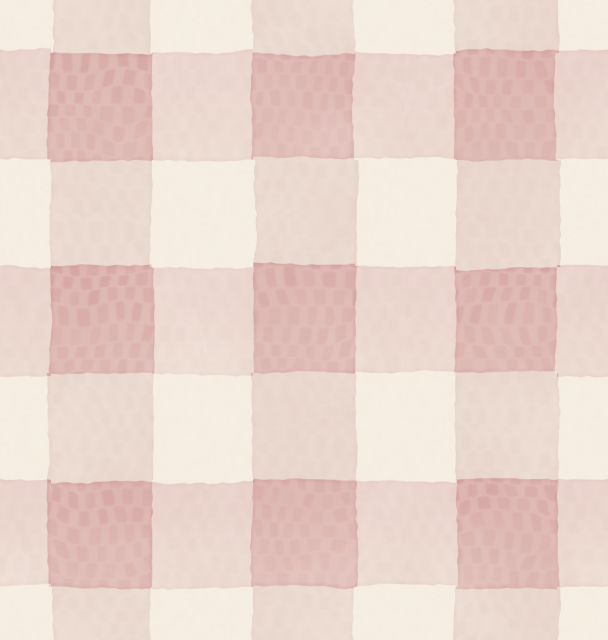
A WebGL 1 fragment shader for this pattern:

```glsl
precision highp float;
// Hand-painted gingham: three pink wash bands each way over cream paper.
// Bands are wobbly distance fields; their crossings carry staggered brush dabs.
// All noise and hashes wrap at the canvas edge, so the cloth tiles.
uniform vec2 u_resolution;

float hash(vec2 p) {
  vec3 q = fract(vec3(p.xyx) * vec3(0.1031, 0.1030, 0.0973));
  q += dot(q, q.yzx + 33.33);
  return fract((q.x + q.y) * q.z);
}

// Value noise over uv in 0..1, wrapping after "cells" lattice steps.
float noise(vec2 uv, vec2 cells, float seed) {
  vec2 p = uv * cells;
  vec2 i = floor(p);
  vec2 f = p - i;
  f = f * f * (3.0 - 2.0 * f);
  vec2 a = mod(i, cells) + seed;
  vec2 b = mod(i + 1.0, cells) + seed;
  return mix(mix(hash(a), hash(vec2(b.x, a.y)), f.x),
             mix(hash(vec2(a.x, b.y)), hash(b), f.x), f.y);
}

// Signed depth inside a band, in repeats; each painted block shifts its edges.
float bandDepth(float across, float along, vec2 uv, float seed) {
  vec2 block = mod(vec2(floor(across * 2.0), floor(along * 2.0 + 0.5)), 6.0);
  float shift = (hash(block + seed) - 0.5) * 0.026;
  float wave = (noise(uv, vec2(14.0), seed) - 0.5) * 0.020;
  float bristle = (noise(uv, vec2(90.0), seed + 7.0) - 0.5) * 0.009;
  return 0.252 - abs(fract(across) - 0.5) + shift + wave + bristle;
}

// Pigment gathered in a thin line just inside an edge.
float rim(float depth) {
  return smoothstep(-0.004, 0.004, depth) * (1.0 - smoothstep(0.004, 0.022, depth));
}

// Staggered upright brush dabs, 33 columns by 38 rows.
float dabs(vec2 uv, vec2 tile, float softness) {
  vec2 bend = vec2(noise(uv, vec2(12.0), 51.0), noise(uv, vec2(15.0), 63.0)) - 0.5;
  vec2 q = uv * vec2(33.0, 38.0) + bend * vec2(0.8, 0.9);
  q += vec2(hash(tile + 71.0), hash(tile + 83.0));
  float row = mod(floor(q.y), 38.0);
  q.x += 0.5 * mod(row, 2.0) + (hash(vec2(row, 5.0)) - 0.5) * 0.25;
  vec2 cell = mod(floor(q), vec2(33.0, 38.0)) + tile * 3.0;
  vec2 f = fract(q) - 0.5;
  f.x += f.y * (hash(cell + 19.0) - 0.5) * 0.3;
  vec2 size = vec2(0.23 + 0.09 * hash(cell + 29.0), 0.44);
  float d = length(max(abs(f) - size + 0.14, 0.0)) - 0.14;
  return (1.0 - smoothstep(-softness, softness, d)) * (0.5 + 0.5 * hash(cell));
}

void main() {
  vec2 uv = gl_FragCoord.xy / u_resolution;
  vec2 p = uv * 3.0;
  vec2 tile = mod(floor(p), 3.0);
  float aa = max(0.004, 2.2 / min(u_resolution.x, u_resolution.y));

  // Band coverage
  float depthV = bandDepth(p.x, p.y, uv, 11.0);
  float depthH = bandDepth(p.y, p.x, uv, 37.0);
  float v = smoothstep(-aa, aa, depthV);
  float h = smoothstep(-aa, aa, depthH);
  float crossing = v * h;

  // Wash tones: each stroke is pinker at its top and drifts with the paint
  float top = smoothstep(0.25, 0.75, fract(p.y));
  float cloud = noise(uv, vec2(9.0), 91.0) - 0.5;
  float mottle = noise(uv, vec2(33.0, 38.0), 23.0) - 0.5;
  float tileTone = hash(tile + 43.0);
  vec3 cream = vec3(0.962, 0.932, 0.884);
  vec3 upright = vec3(0.917, 0.849, 0.812);
  vec3 level = mix(vec3(0.926, 0.859, 0.822), vec3(0.917, 0.831, 0.802), top);
  vec3 deep = mix(vec3(0.885, 0.752, 0.730), vec3(0.872, 0.722, 0.705), top);
  deep -= vec3(0.010, 0.022, 0.020) * (tileTone - 0.5);
  vec3 color = mix(mix(cream, upright, v), mix(level, deep, v), h);

  // Brush dabs: crisp in the crossings, faint and blurred elsewhere
  float painted = max(v, h);
  float dab = dabs(uv, tile, mix(0.26, 0.10, crossing));
  float strength = (0.55 + 0.45 * tileTone) * (0.65 + 0.45 * top);
  color -= vec3(0.034, 0.064, 0.056) * dab * strength * crossing;
  color += vec3(0.012, 0.018, 0.017) * (0.4 - dab) * (painted - crossing);
  color -= vec3(0.012, 0.024, 0.022) * (cloud + 0.5 * mottle) * painted;

  // Gathered pigment along the edges, broken by noise
  float broken = 0.3 + 0.7 * noise(uv, vec2(24.0), 57.0);
  float edge = rim(depthV) * mix(0.45, 1.0, h) + rim(depthH) * mix(0.55, 1.0, v);
  color -= vec3(0.020, 0.042, 0.036) * edge * broken;

  // Paper grain
  color += (noise(uv, vec2(160.0), 3.0) - 0.5) * 0.006;
  gl_FragColor = vec4(color, 1.0);
}
```
